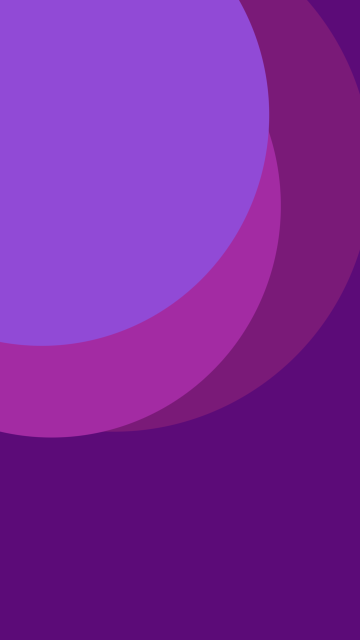
Reproduce this background procedurally as a WebGL 1 fragment shader.

```glsl
precision highp float;

uniform vec2 u_resolution;

// Soft-edged coverage of an ellipse, one pixel wide at the rim
float ellipseMask(vec2 p, vec2 center, vec2 radii, float pixel) {
    float dist = (length((p - center) / radii) - 1.0) * min(radii.x, radii.y);
    return 1.0 - smoothstep(-0.5 * pixel, 0.5 * pixel, dist);
}

void main() {
    // Canvas spans 9 by 16 units
    vec2 p = gl_FragCoord.xy / u_resolution * vec2(9.0, 16.0);
    float pixel = 1.4 * max(9.0 / u_resolution.x, 16.0 / u_resolution.y);

    vec3 deepPurple = vec3(0.361, 0.043, 0.471);
    vec3 plum = vec3(0.480, 0.100, 0.471);
    vec3 magenta = vec3(0.640, 0.169, 0.640);
    vec3 violet = vec3(0.569, 0.290, 0.839);

    // Overlapping discs, back to front
    vec3 color = deepPurple;
    color = mix(color, plum, ellipseMask(p, vec2(2.854, 11.698), vec2(6.438, 6.490), pixel));
    color = mix(color, magenta, ellipseMask(p, vec2(1.292, 10.854), vec2(5.729, 5.792), pixel));
    color = mix(color, violet, ellipseMask(p, vec2(1.042, 13.125), vec2(5.688, 5.771), pixel));

    gl_FragColor = vec4(color, 1.0);
}
```
